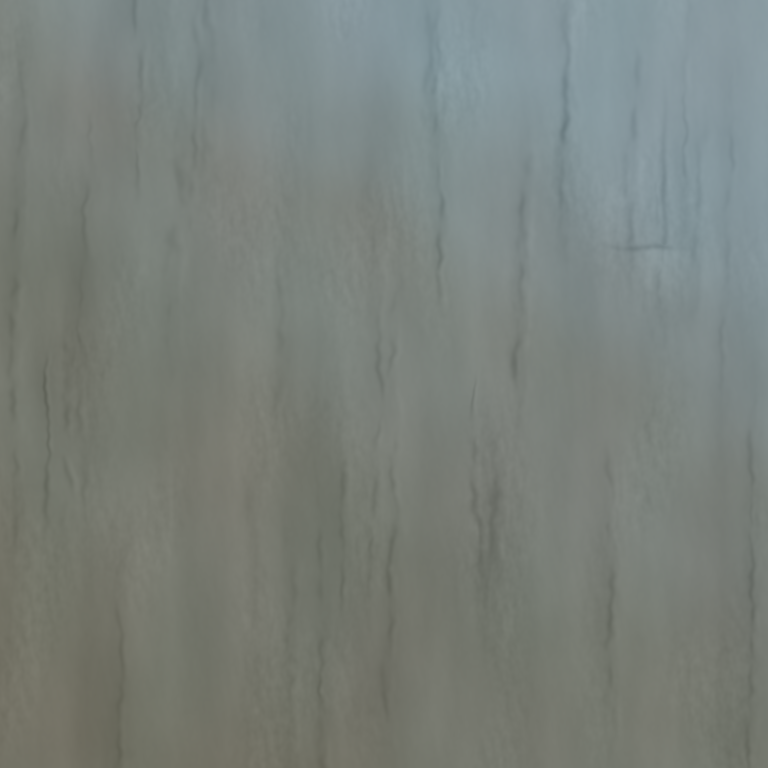
Write a WebGL 1 fragment shader that draws this texture.

```glsl
precision highp float;
// Weathered grey-green boards with soft vertical cracks under a cool light from the upper right.
// A diagonal colour ramp is shaded by stretched gradient noise, a loop of ragged
// broken cracks, faint patchy relief and one board joint.

uniform vec2 u_resolution;

float hash(float n) {
  return fract(sin(n * 12.9898) * 43758.547);
}

vec2 gradientAt(vec2 cell) {
  float angle = 6.2832 * hash(dot(cell, vec2(1.0, 57.31)));
  return vec2(cos(angle), sin(angle));
}

// Gradient noise, roughly -0.7 to 0.7.
float noise(vec2 p) {
  vec2 i = floor(p);
  vec2 f = p - i;
  vec2 u = f * f * f * (f * (f * 6.0 - 15.0) + 10.0);
  vec2 e = vec2(1.0, 0.0);
  float low = mix(dot(gradientAt(i), f), dot(gradientAt(i + e.xy), f - e.xy), u.x);
  float high = mix(dot(gradientAt(i + e.yx), f - e.yx), dot(gradientAt(i + e.xx), f - e.xx), u.x);
  return mix(low, high, u.y);
}

float bell(float d, float width) {
  return exp(-d * d / (width * width));
}

// Warm dark olive at the lower left to cool blue-grey at the upper right.
vec3 lightRamp(float t) {
  vec3 c = mix(vec3(0.435, 0.43, 0.38), vec3(0.452, 0.463, 0.424), smoothstep(0.08, 0.30, t));
  c = mix(c, vec3(0.472, 0.494, 0.472), smoothstep(0.36, 0.56, t));
  c = mix(c, vec3(0.49, 0.535, 0.535), smoothstep(0.60, 0.71, t));
  return mix(c, vec3(0.525, 0.595, 0.62), smoothstep(0.70, 0.84, t));
}

// Broken vertical cracks, each inside a soft stain and with a light lip on its right.
float cracks(vec2 p) {
  float shade = 0.0;
  for (int i = 0; i < 30; i++) {
    float id = float(i);
    float middle = hash(id + 3.1);
    float reach = mix(0.12, 0.42, hash(id + 41.7));
    float width = mix(0.0035, 0.010, pow(hash(id + 77.3), 2.0));
    float x = (id + 0.1 + 0.8 * hash(id + 11.9)) / 30.0;
    x += 0.020 * noise(vec2(p.y * 3.0, id * 7.3)) + 0.008 * noise(vec2(p.y * 16.0, id * 5.7));
    x += 0.005 * noise(vec2(p.y * 55.0, id * 3.9));
    width *= 1.0 + 0.9 * noise(vec2(p.y * 11.0, id * 8.3));
    float d = p.x - x;
    float fade = 1.0 - smoothstep(0.4, 1.0, abs(p.y - middle) / reach);
    float broken = smoothstep(-0.35, 0.45, noise(vec2(p.x * 60.0, p.y * 22.0 + id * 9.1)));
    float depth = mix(0.02, 0.065, hash(id + 23.5)) * fade * broken;
    shade += depth * (0.35 * bell(d - 2.2 * width, width) - bell(d, width));
    shade -= 0.014 * fade * bell(d, 0.014);
  }
  return shade;
}

// The end of one board: a level seam, an upright seam above it, a paler face below.
float joint(vec2 p) {
  vec2 d = p - vec2(0.865, 0.678);
  d += 0.006 * vec2(noise(p.yy * 18.0), noise(p.xx * 25.0));
  float level = bell(d.y, 0.004) * smoothstep(-0.10, -0.03, d.x) * (1.0 - smoothstep(0.0, 0.015, d.x));
  float upright = bell(d.x, 0.004) * smoothstep(-0.005, 0.005, d.y) * (1.0 - smoothstep(0.08, 0.26, d.y));
  float face = smoothstep(-0.04, -0.02, d.x) * (1.0 - smoothstep(0.02, 0.05, d.x));
  face *= smoothstep(-0.09, -0.03, d.y) * (1.0 - smoothstep(-0.008, 0.0, d.y));
  return 0.022 * face - 0.045 * max(level, upright);
}

void main() {
  vec2 p = gl_FragCoord.xy / u_resolution;

  // Cool light with a cloudy border.
  float cloud = noise(p * 3.0 + 4.7) + 0.4 * noise(p * vec2(9.0, 5.0));
  vec3 color = lightRamp(0.62 * p.y + 0.40 * p.x + 0.07 * cloud);

  // Wide stains and upright fibres.
  float shade = 0.010 + 0.036 * noise(vec2(p.x * 11.0, p.y * 2.4 + 8.0));
  shade += 0.022 * noise(vec2(p.x * 30.0, p.y * 4.0));
  shade += 0.014 * noise(p * vec2(20.0, 13.0) + 31.0);

  // Fine relief, strong only in patches: short flecks lit from the left.
  float patches = smoothstep(-0.1, 0.4, noise(p * vec2(10.0, 5.0) + 17.0));
  vec2 slant = vec2(p.x + 0.15 * p.y, p.y);
  float flecks = noise(slant * vec2(80.0, 33.0)) - noise((slant - vec2(0.005, 0.0)) * vec2(80.0, 33.0));
  float grain = noise(p * vec2(120.0, 75.0) + 9.0) + 0.6 * noise(p * vec2(190.0, 140.0));
  shade += mix(0.007, 0.028, patches) * (0.7 * flecks + 0.6 * grain);

  shade += cracks(p) + joint(p);

  // Slight drift between green and warm grey.
  vec3 tint = vec3(0.9, -0.3, -0.2) * 0.015 * noise(p * vec2(8.0, 4.0) + 53.0);
  gl_FragColor = vec4(color + shade + tint, 1.0);
}
```
